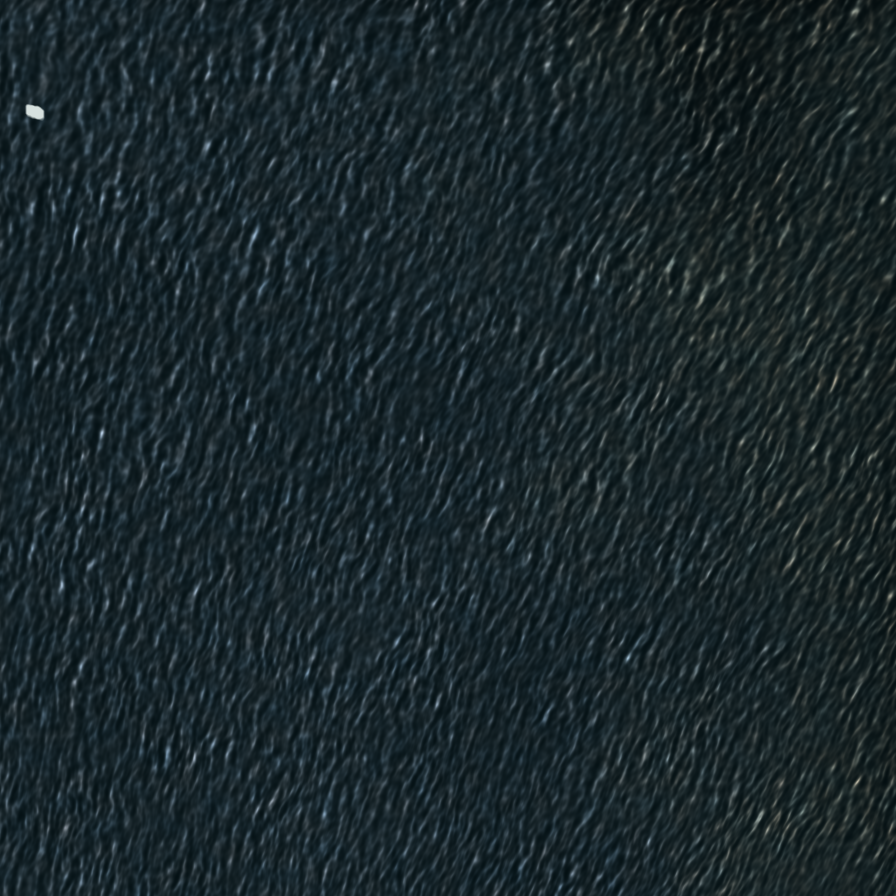
This texture is drawn by a Shadertoy shader. Its source:

```glsl
const float TAU = 6.2832;
const vec3 SHADOW_FLOOR = vec3(0.002, 0.050, 0.062);
const vec3 BLUE_HIDE = vec3(0.088, 0.094, 0.104);
const vec3 OLIVE_HIDE = vec3(0.098, 0.094, 0.084);
const vec3 FLECK_WHITE = vec3(0.84, 0.88, 0.87);

float hash(vec2 cell) {
    vec3 h = fract(cell.xyx * 0.1031);
    h += dot(h, h.yzx + 33.33);
    return fract((h.x + h.y) * h.z);
}

float cornerSlope(vec2 cell, vec2 offset) {
    float angle = TAU * hash(cell);
    return dot(vec2(cos(angle), sin(angle)), offset);
}

// Gradient noise, roughly -0.7 to 0.7
float gradientNoise(vec2 p) {
    vec2 cell = floor(p);
    vec2 f = fract(p);
    vec2 u = f * f * f * (f * (f * 6.0 - 15.0) + 10.0);
    float low = mix(cornerSlope(cell, f),
                    cornerSlope(cell + vec2(1, 0), f - vec2(1, 0)), u.x);
    float high = mix(cornerSlope(cell + vec2(0, 1), f - vec2(0, 1)),
                     cornerSlope(cell + vec2(1, 1), f - vec2(1, 1)), u.x);
    return mix(low, high, u.y);
}

float fractalNoise(vec2 p, int octaves) {
    float sum = 0.0;
    float gain = 1.0;
    for (int i = 0; i < octaves; i++) {
        sum += gain * gradientNoise(p);
        p = p * 2.03 + 17.3;
        gain *= 0.5;
    }
    return sum;
}

// Slanted creases that lean further towards the right
vec2 creaseSpace(vec2 p) {
    float lean = 0.15 + 0.28 * p.x;
    float sway = 0.008 * gradientNoise(p * 8.0 + 3.7)
               + 0.004 * gradientNoise(p * 23.0 + 9.1);
    return vec2(p.x - lean * p.y + sway, p.y) + 2.0;
}

// Side-lit relief: height difference across a crease
float emboss(vec2 p, vec2 frequency, vec2 light) {
    vec2 q = p * frequency;
    return gradientNoise(q) - gradientNoise(q + light);
}

float softPatch(vec2 p, vec2 center, vec2 radius) {
    vec2 d = (p - center) / radius;
    return exp(-dot(d, d));
}

float boxDistance(vec2 p, vec2 halfSize) {
    vec2 d = abs(p) - halfSize;
    return length(max(d, 0.0)) + min(max(d.x, d.y), 0.0);
}

void mainImage(out vec4 fragColor, in vec2 fragCoord) {
    vec2 p = fragCoord / iResolution.y;
    float pixel = 1.0 / iResolution.y;

    // Broad shading
    float cloud = fractalNoise(p * 4.0 + 5.2, 5);
    float shade = softPatch(p, vec2(0.82, 0.88), vec2(0.09, 0.11))
                + 0.8 * softPatch(p, vec2(0.78, 1.02), vec2(0.40, 0.05))
                + 0.45 * softPatch(p, vec2(1.02, 0.45), vec2(0.07, 0.45));
    shade = clamp(shade * (1.0 + 1.2 * cloud), 0.0, 1.2);

    // Creases and fine grain
    vec2 q = creaseSpace(p);
    float relief = 2.6 * emboss(q, vec2(102.0, 36.0), vec2(0.55, -0.08))
                 + 2.4 * emboss(q + 4.3, vec2(160.0, 60.0), vec2(0.55, -0.10))
                 + 1.9 * gradientNoise(q * vec2(250.0, 115.0));
    float strength = 1.0 + 0.5 * gradientNoise(p * 13.0 + 8.4) + 0.55 * shade;
    float tone = relief * strength + 0.5 * cloud - 1.2 * shade;

    // Blue hide turning olive on the right
    float olive = smoothstep(0.45, 1.0, p.x + 0.25 * (p.y - 0.5) + 0.25 * cloud);
    vec3 hide = mix(BLUE_HIDE, OLIVE_HIDE, olive);
    float tint = gradientNoise(p * 38.0 + 6.6);
    hide *= 1.0 + tint * vec3(0.16, 0.0, -0.10);
    vec3 color = SHADOW_FLOOR * (1.0 - 0.3 * shade) + hide * exp(0.47 * tone);

    // Pale fleck
    vec2 fleckPoint = p - vec2(0.039, 0.875);
    fleckPoint.y += 0.25 * fleckPoint.x + 0.002 * gradientNoise(p * 160.0);
    float fleck = boxDistance(fleckPoint, vec2(0.006, 0.003)) - 0.004;
    float edge = max(pixel, 0.0015);
    color = mix(color, FLECK_WHITE, 1.0 - smoothstep(-edge, edge, fleck));

    fragColor = vec4(clamp(color, 0.0, 1.0), 1.0);
}
```
